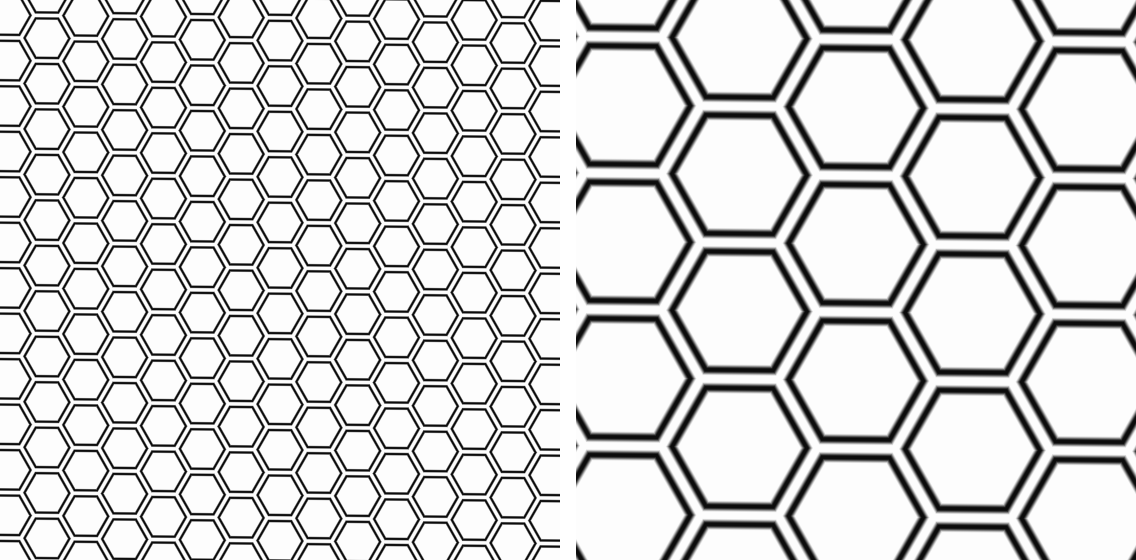
Left, the full canvas; right, a detail of the centre.
Reproduce this pattern procedurally as a Shadertoy shader.

```glsl
// Honeycomb of separate flat-topped hexagon outlines in black on white.

const vec3 PAPER = vec3(0.993);
const vec3 INK = vec3(0.045);

const float ROW_PITCH = 0.08120;     // height of one cell, in canvas units
const float COLUMN_PITCH = 0.06936;  // distance between neighbouring columns
const float ROW_SLOPE = 0.0102;      // rows sink slightly to the right
const vec2 ANCHOR = vec2(0.5, 0.5215);

const float APOTHEM = 0.0352;        // centre of a cell to its outline
const float HALF_LINE = 0.00210;
const float EDGE_BLUR = 0.00155;

const float SQRT3 = 1.7320508;

// Canvas position to lattice space, where each cell is one unit high.
vec2 toLattice(vec2 uv, vec2 anchor, float slope) {
    vec2 p = uv - anchor;
    p.y += slope * p.x;
    return p / vec2(COLUMN_PITCH * 2.0 / SQRT3, ROW_PITCH);
}

// Offset from the nearest centre of two interleaved rectangular grids.
vec2 hexCell(vec2 p) {
    vec2 period = vec2(SQRT3, 1.0);
    vec2 a = mod(p + 0.5 * period, period) - 0.5 * period;
    vec2 b = mod(p, period) - 0.5 * period;
    return dot(a, a) < dot(b, b) ? a : b;
}

// Signed distance to a hexagon with horizontal top and bottom sides.
float hexDistance(vec2 p, float apothem) {
    p = abs(p);
    return max(p.y, dot(p, vec2(0.5 * SQRT3, 0.5))) - apothem;
}

// Coverage of a soft line running along distance zero.
float lineMask(float d, float halfWidth, float blur) {
    return 1.0 - smoothstep(halfWidth - blur, halfWidth + blur, abs(d));
}

void mainImage(out vec4 fragColor, in vec2 fragCoord) {
    vec2 uv = fragCoord / iResolution.y;
    vec2 cell = hexCell(toLattice(uv, ANCHOR, ROW_SLOPE));

    // Measure the outline in canvas units.
    float d = hexDistance(cell, APOTHEM / ROW_PITCH) * ROW_PITCH;
    float blur = max(EDGE_BLUR, 0.75 / iResolution.y);

    fragColor = vec4(mix(PAPER, INK, lineMask(d, HALF_LINE, blur)), 1.0);
}
```
